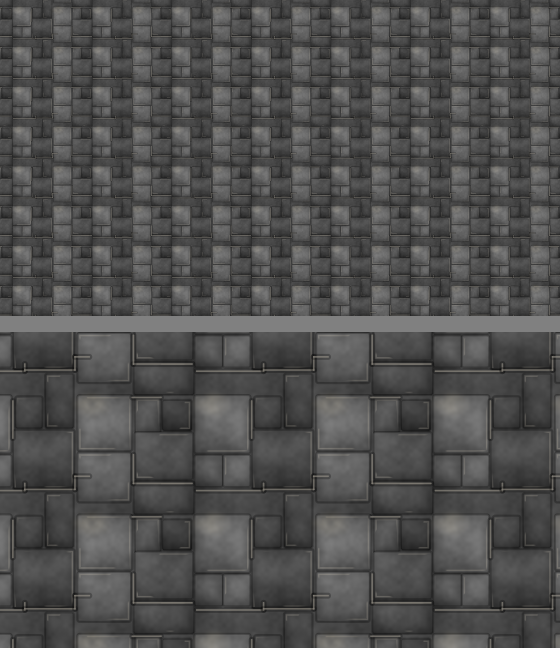
Top, the full canvas; bottom, a detail of the centre.
Write a Shadertoy shader that draws this pattern.

```glsl
// Repeating wall of worn dark metal panels with broken rims and stepped pale seams.

const float ROWS = 7.94;                       // repeats over the canvas height
const vec2 PHASE = vec2(0.318, 0.175);         // shift of the first repeat
const vec2 PERIOD = vec2(2.0, 1.0);            // size of one repeat
const vec3 PALE = vec3(0.60, 0.58, 0.54);
const int PANELS = 12;
const int SEAMS = 9;

// Panels of one repeat: left, top, right, bottom
const vec4 RECTS[PANELS] = vec4[](
    vec4(0.00, 0.50, 0.24, 0.77), vec4(0.24, 0.50, 0.47, 0.77),
    vec4(0.50, 0.01, 0.73, 0.28), vec4(0.75, -0.18, 0.99, 0.28),
    vec4(1.02, 0.48, 1.47, 0.90), vec4(1.49, 0.72, 2.00, 1.00),
    vec4(1.50, 0.02, 1.72, 0.32), vec4(1.73, 0.04, 1.98, 0.30),
    vec4(0.00, 0.00, 0.47, 0.49), vec4(0.48, 0.29, 1.00, 0.79),
    vec4(1.02, 0.00, 1.48, 0.47), vec4(1.50, 0.31, 1.99, 0.71));
const float TONES[PANELS] = float[](
    0.34, 0.37, 0.29, 0.27, 0.37, 0.29, 0.31, 0.24, 0.40, 0.27, 0.39, 0.33);

// Stepped seams of one repeat: start and end of each straight run
const vec4 RUNS[SEAMS] = vec4[](
    vec4(0.02, 0.80, 0.58, 0.80), vec4(0.58, 0.74, 0.58, 0.80),
    vec4(0.58, 0.79, 1.00, 0.79), vec4(1.00, 0.68, 1.00, 0.79),
    vec4(1.00, 0.68, 1.12, 0.68), vec4(1.49, 0.74, 1.98, 0.74),
    vec4(1.49, 0.50, 1.49, 0.74), vec4(0.48, 0.05, 0.48, 0.36),
    vec4(1.48, 0.02, 1.72, 0.02));

float hash(vec2 p) {
    return fract(sin(dot(p, vec2(127.1, 311.7))) * 43758.5453);
}

// Value noise that wraps after one repeat
float tileNoise(vec2 p, float cells, float seed) {
    p *= cells;
    vec2 i = floor(p), f = fract(p);
    f = f * f * (3.0 - 2.0 * f);
    vec2 a = mod(i, PERIOD * cells), b = mod(i + 1.0, PERIOD * cells);
    return mix(mix(hash(a + seed), hash(vec2(b.x, a.y) + seed), f.x),
               mix(hash(vec2(a.x, b.y) + seed), hash(b + seed), f.x), f.y);
}

float tileFbm(vec2 p) {
    float sum = 0.0, amp = 0.5, cells = 4.0;
    for (int k = 0; k < 4; k++) {
        sum += amp * tileNoise(p, cells, float(k) * 17.0);
        cells *= 2.0;
        amp *= 0.5;
    }
    return sum;
}

// Offset from the nearest repeat of a centre
vec2 wrapAround(vec2 p, vec2 center, vec2 period) {
    return (fract((p - center) / period + 0.5) - 0.5) * period;
}

float boxDistance(vec2 p, vec2 halfSize, float radius) {
    vec2 q = abs(p) - halfSize + radius;
    return length(max(q, 0.0)) + min(max(q.x, q.y), 0.0) - radius;
}

// Pixel coverage of a line centred on distance zero
float stroke(float d, float width, float px) {
    return clamp(0.5 + (0.5 * width - abs(d)) / px, 0.0, 1.0);
}

vec3 paintPanel(vec3 base, vec2 p, vec4 rect, float tone, float seed, float px) {
    vec2 halfSize = (rect.zw - rect.xy) * 0.5;
    vec2 q = wrapAround(p, (rect.xy + rect.zw) * 0.5, PERIOD);
    float d = boxDistance(q, halfSize, 0.02);

    // Plate, lit in the middle and fading downward
    vec2 n = q / halfSize;
    float shade = tone + 0.03 - 0.055 * n.y - 0.03 * dot(n, n);
    shade *= mix(0.88, 1.0, smoothstep(0.0, 0.10, -d));
    vec3 color = mix(base, vec3(shade), clamp(0.5 - d / px, 0.0, 1.0));

    // Thin groove and broken rim
    color *= 1.0 - 0.24 * stroke(d, 0.018, px);
    float wear = smoothstep(0.52, 0.60, tileNoise(p, 5.0, seed));
    return mix(color, PALE, 0.38 * wear * stroke(d + 0.022, 0.012, px));
}

vec3 paintSeam(vec3 base, vec2 p, vec4 run, float px) {
    vec2 q = wrapAround(p, (run.xy + run.zw) * 0.5, PERIOD);
    float d = boxDistance(q, abs(run.zw - run.xy) * 0.5, 0.0);
    vec3 color = base * (1.0 - 0.25 * stroke(d, 0.05, px));
    return mix(color, PALE, 0.62 * stroke(d, 0.014, px));
}

void mainImage(out vec4 fragColor, in vec2 fragCoord) {
    vec2 uv = vec2(fragCoord.x, iResolution.y - fragCoord.y) / iResolution.y;
    vec2 p = uv * ROWS - PHASE;
    float px = ROWS / iResolution.y;

    vec3 color = vec3(0.29);
    for (int k = 0; k < PANELS; k++) {
        color = paintPanel(color, p, RECTS[k], TONES[k], float(k) * 7.0 + 3.0, px);
    }

    // Stains and fine grain
    color *= 0.70 + 0.62 * tileFbm(p);
    color += 0.03 * (tileNoise(p, 28.0, 91.0) - 0.5);

    for (int k = 0; k < SEAMS; k++) color = paintSeam(color, p, RUNS[k], px);

    // Bare, warm patch on the upper corner of each bright plate
    vec2 patchPos = wrapAround(p, vec2(0.14, 0.08), vec2(1.0));
    float bare = 1.0 - smoothstep(0.02, 0.16, length(patchPos * vec2(0.8, 1.2)));
    color += vec3(0.15, 0.135, 0.10) * bare * (0.3 + 0.7 * tileNoise(p, 14.0, 41.0));

    fragColor = vec4(clamp(color, 0.0, 1.0), 1.0);
}
```
